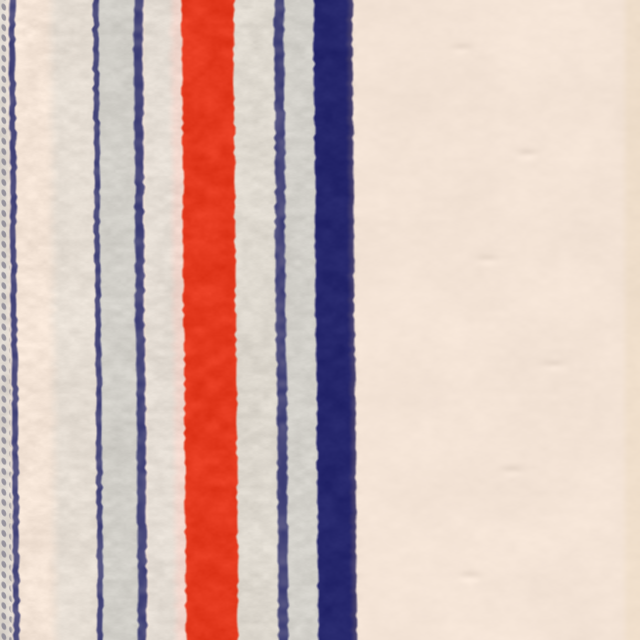
Give the GLSL for this texture, as a three.js fragment shader.

```glsl
// Woven cloth with vertical navy, red and grey stripes beside a plain cream field.
varying vec2 vUv;

float hash(vec2 p) {
  p = fract(p * vec2(0.1031, 0.1130));
  p += dot(p, p.yx + 33.33);
  return fract((p.x + p.y) * p.x * 41.7);
}

float noise(vec2 p) {
  vec2 i = floor(p), f = fract(p);
  f = f * f * (3.0 - 2.0 * f);
  return mix(mix(hash(i), hash(i + vec2(1.0, 0.0)), f.x),
             mix(hash(i + vec2(0.0, 1.0)), hash(i + 1.0), f.x), f.y);
}

float fbm(vec2 p) {
  float sum = 0.0, gain = 0.5;
  for (int i = 0; i < 4; i++) {
    sum += gain * noise(p);
    p = p * 2.03 + 17.1;
    gain *= 0.5;
  }
  return sum / 0.9375;
}

// Soft band between two x positions
float band(float x, float left, float right, float soft) {
  return smoothstep(left - soft, left + soft, x)
       * (1.0 - smoothstep(right - soft, right + soft, x));
}

void main() {
  vec2 uv = vUv;
  float down = 1.0 - uv.y;
  vec3 cream = vec3(0.955, 0.892, 0.838);
  vec3 grey = vec3(0.825, 0.815, 0.790);
  vec3 navy = vec3(0.145, 0.150, 0.420);
  vec3 thread = vec3(0.225, 0.230, 0.450);
  vec3 red = vec3(0.895, 0.225, 0.120);

  // Stripes lean right toward the bottom, with frayed edges
  float fray = (noise(uv * vec2(35.0, 130.0)) - 0.5) * 0.0035
             + (noise(vec2(4.0, uv.y * 14.0)) - 0.5) * 0.0015;
  float x = uv.x - 0.0065 * down + fray;

  // Pale ground: cream field and greyer bands between the stripes
  vec3 col = cream;
  col = mix(col, vec3(0.885, 0.860, 0.825), 0.8 * band(x, 0.080, 0.150, 0.012));
  col = mix(col, grey, band(x, 0.150, 0.218, 0.003));
  col = mix(col, vec3(0.895, 0.865, 0.830), band(x, 0.225, 0.285, 0.004));
  col = mix(col, vec3(0.960, 0.830, 0.790), 0.7 * band(x, 0.268, 0.290, 0.008));
  col = mix(col, vec3(0.870, 0.847, 0.810), band(x, 0.360, 0.432, 0.004));
  col = mix(col, grey, band(x, 0.440, 0.492, 0.003));
  col = mix(col, vec3(0.870, 0.845, 0.815), 1.0 - smoothstep(0.004, 0.020, x));
  col = mix(col, vec3(0.930, 0.860, 0.770), 0.6 * smoothstep(0.968, 0.985, uv.x));

  // Cloudy stains and fine fibres, stronger on the striped part
  float striped = 1.0 - smoothstep(0.545, 0.565, x);
  col += (fbm(uv * vec2(11.0, 13.0)) - 0.5) * mix(0.035, 0.050, striped);
  col += (fbm(uv * vec2(60.0, 100.0) + 8.0) - 0.5) * mix(0.022, 0.090, striped);

  // Slanted stitches along the left border
  vec2 stitch = vec2(uv.x / 0.012, uv.y * 62.0 + uv.x * 30.0);
  float dotMask = 1.0 - smoothstep(0.20, 0.42, length(fract(stitch) - 0.5));
  float border = 1.0 - smoothstep(0.008, 0.014, x);
  col = mix(col, vec3(0.500, 0.490, 0.550), 0.75 * dotMask * border);

  // Thin navy lines
  float wear = 0.82 + 0.18 * noise(uv * vec2(70.0, 90.0));
  float lines = band(x, 0.0145, 0.0235, 0.0025);
  lines = max(lines, band(x, 0.1455, 0.1540, 0.0025));
  lines = max(lines, band(x, 0.2090, 0.2225, 0.0028));
  lines = max(lines, band(x, 0.4285, 0.4435, 0.0028));
  col = mix(col, thread, lines * wear);

  // Wide red and navy stripes, the navy one with a faded right edge
  float mottling = (fbm(uv * vec2(45.0, 60.0) + 3.0) - 0.5) * 0.10;
  col = mix(col, red + mottling, band(x, 0.2840, 0.3650, 0.0028));
  vec3 dye = mix(navy, vec3(0.270, 0.250, 0.430), smoothstep(0.538, 0.550, x));
  col = mix(col, dye + mottling * 0.7, band(x, 0.4905, 0.5505, 0.0028));

  // Pale slubs with a faint shadow, scattered on the plain field
  for (int i = 0; i < 6; i++) {
    float k = float(i);
    vec2 spot = vec2(0.72 + 0.17 * fract(k * 0.618), 0.92 - 0.165 * k);
    vec2 d = (uv - spot) / vec2(0.016, 0.006);
    float glint = exp(-dot(d, d));
    d.y -= 1.3;
    col += 0.030 * glint - 0.045 * exp(-dot(d, d));
  }

  gl_FragColor = vec4(clamp(col, 0.0, 1.0), 1.0);
}
```
